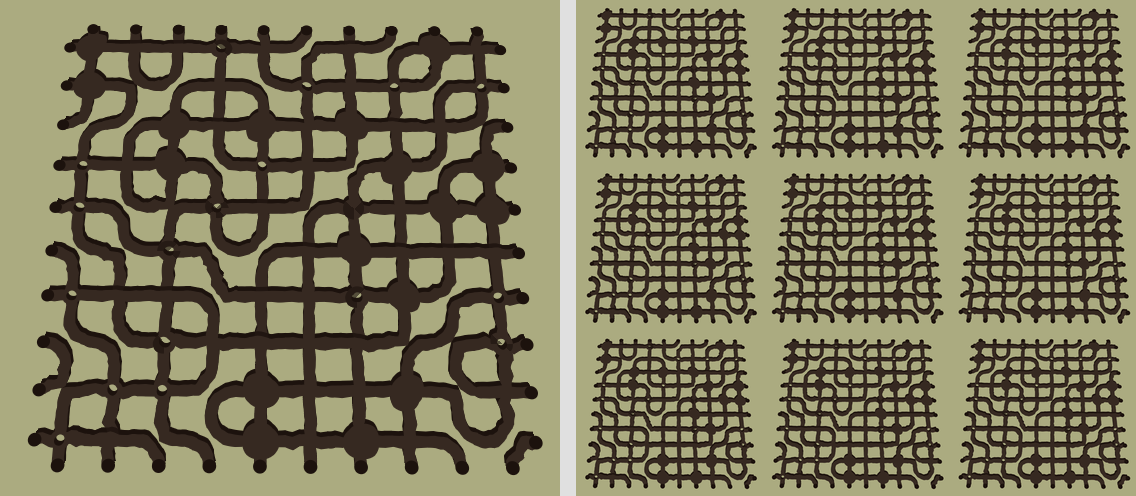
Left, the tile; right, the same tile 3 across and 3 down.
Reproduce this pattern procedurally as a Shadertoy shader.

```glsl
// A tilted ten by ten maze of jagged tunnels, chambers and pits on a plain khaki ground.

const vec3 GROUND = vec3(0.67, 0.67, 0.50);
const vec3 FLOOR  = vec3(0.21, 0.16, 0.13);
const vec3 WALL   = vec3(0.11, 0.07, 0.05);

const float CELLS      = 10.0;   // tiles across and down
const float ASPECT     = 1.127;  // canvas width over height
const float CENTRE_X   = 0.574;  // grid axis, in canvas heights
const float TOP        = 0.061;  // far edge, measured downwards
const float DEPTH      = 0.880;  // far edge to near edge
const float FAR_TILE   = 0.0859; // tile width at the far edge
const float NEAR_TILE  = 0.1018; // tile width at the near edge
const float TILT       = 0.006;
const float HALF_WIDTH = 0.122;  // tunnel half width, in tiles
const float CAP_RADIUS = 0.135;
const float WALL_RISE  = 0.095;
const float WALL_LEAN  = 0.008;
const float SEED       = 37.0;
const float TAU        = 6.2831853;

float hash(float x) {
    x = fract(x * 0.1031);
    x *= x + 33.33;
    x *= x + x;
    return fract(x);
}

float gradientNoise(float x, float seed) {
    float i = floor(x), f = x - i;
    float a = (hash(i + seed * 13.0) * 2.0 - 1.0) * f;
    float b = (hash(i + 1.0 + seed * 13.0) * 2.0 - 1.0) * (f - 1.0);
    return mix(a, b, f * f * (3.0 - 2.0 * f));
}

// Noise joined by n straight facets; wraps over t = 0..1.
float facets(float t, float n, float seed) {
    float k = floor(t * n);
    float a = gradientNoise(mod(k, n) * 0.43 + 0.31, seed);
    float b = gradientNoise(mod(k + 1.0, n) * 0.43 + 0.31, seed);
    return 3.0 * mix(a, b, t * n - k);
}

// Jagged band that meets its neighbours cleanly at t = 0 and t = 1.
float tunnel(float across, float t, float seed) {
    float h = hash(seed + 5.0);
    float rough = mix(0.025, 0.085, h * h) * clamp(6.0 * min(t, 1.0 - t), 0.0, 1.0);
    float bend = rough * facets(t, 7.0, seed);
    float swell = 0.5 * rough * facets(t, 6.0, seed + 31.0);
    return abs(across - bend) - HALF_WIDTH - swell;
}

// Quarter turn about a tile corner, made of straight pieces.
float turn(vec2 q, float seed) {
    float angle = atan(q.y, q.x), piece = TAU / 16.0;
    float facet = cos(mod(angle, piece) - piece * 0.5) / cos(piece * 0.5);
    float sharp = 0.6 * step(0.8, hash(seed + 9.0));
    float r = mix(length(q) * facet, max(q.x, q.y), sharp);
    return tunnel(r - 0.5, angle / (TAU * 0.25), seed);
}

float blob(vec2 q, float radius, float rough, float seed) {
    float t = fract(atan(q.y, q.x) / TAU + 1.0);
    return length(q) - radius - rough * facets(t, 8.0, seed);
}

// x: whole floor, y: tunnel passing on top, z: rubble patch (distances in tiles).
vec3 maze(vec2 g) {
    if (any(lessThan(g, vec2(0.0))) || any(greaterThanEqual(g, vec2(CELLS)))) return vec3(1.0);
    vec2 cell = floor(g), q = g - cell;
    float seed = SEED + cell.x + CELLS * cell.y;
    float kind = hash(seed * 7.0 + 3.0);
    if (kind < 0.30) {
        if (hash(seed + 211.0) < 0.5) q.x = 1.0 - q.x;
        return vec3(min(turn(q, seed), turn(1.0 - q, seed + 103.0)), 1.0, 1.0);
    }
    float level = tunnel(q.y - 0.5, q.x, seed);
    float d = min(level, tunnel(q.x - 0.5, q.y, seed + 307.0));
    vec2 c = q - 0.5;
    float rubble = 1.0;
    if (kind < 0.43) {                        // chamber
        d = min(d, blob(c, 0.36, 0.09, seed));
    } else if (kind < 0.55) {                 // pit
        d = max(min(d, length(c) - 0.20), -blob(c, 0.11, 0.025, seed));
    } else if (kind < 0.64) {                 // broken rock
        rubble = blob(c, 0.24, 0.04, seed);
        d = min(d, rubble);
        if (hash(seed + 401.0) < 0.5) d = max(d, -blob(c, 0.11, 0.03, seed + 2.0));
        float sector = floor(fract(atan(c.y, c.x) / TAU + 1.0) * 8.0);
        if (hash(seed * 8.0 + sector) < 0.45) rubble = 1.0;
    }
    return vec3(d, kind > 0.82 ? level : 1.0, rubble);
}

// Round stops where tunnels leave the grid.
float caps(vec2 g) {
    vec2 side = step(CELLS * 0.5, g) * CELLS;
    vec2 mid = clamp(floor(g), 0.0, CELLS - 1.0) + 0.5;
    return min(length(g - vec2(side.x, mid.y)), length(g - vec2(mid.x, side.y))) - CAP_RADIUS;
}

void mainImage(out vec4 fragColor, in vec2 fragCoord) {
    // Perspective from canvas to tile coordinates, rows counted downwards.
    vec2 uv = fragCoord / iResolution.xy;
    float x = uv.x * ASPECT - CENTRE_X;
    float depth = (1.0 - uv.y - TILT * x - TOP) / DEPTH;
    float tile = mix(FAR_TILE, NEAR_TILE, depth);
    vec2 g = vec2(x / tile + CELLS * 0.5, CELLS * depth * NEAR_TILE / tile);
    float pixel = 1.0 / (iResolution.y * tile);

    // Walls sweep upwards from the floor outline.
    vec3 ground = maze(g);
    vec2 rise = vec2((g.x - CELLS * 0.5) * WALL_LEAN, WALL_RISE);
    vec3 high = maze(g + rise);
    float wall = min(high.x, maze(g + rise * 0.5).x);
    float overWall = max(high.y, -ground.y);
    if (ground.y > 0.9) overWall = 1.0;

    vec4 cover = clamp(0.5 - vec4(wall, ground.x, overWall, ground.z) / pixel, 0.0, 1.0);
    vec3 color = mix(GROUND, WALL, cover.x);
    color = mix(color, FLOOR, cover.y);
    color = mix(color, WALL, max(cover.z * 0.8, cover.w * 0.6));
    color = mix(color, WALL, clamp(0.5 - caps(g) / pixel, 0.0, 1.0));
    fragColor = vec4(color, 1.0);
}
```
